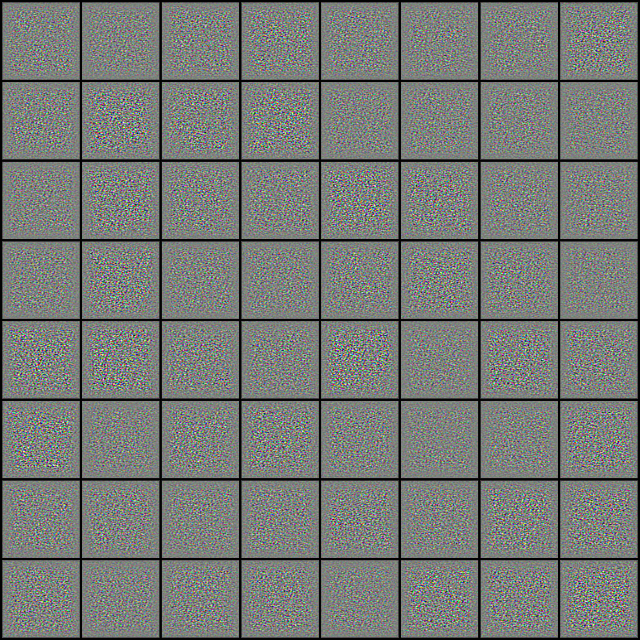
This pattern is drawn by a three.js fragment shader. Its source:

```glsl
varying vec2 vUv;

const float TILES = 8.0;
const float TILE_SIZE = 64.0;  // grains along one tile side
const float LINE_WIDTH = 2.0;  // in grains
const vec3 LINE_COLOR = vec3(0.012, 0.01, 0.012);
const vec3 BASE_COLOR = vec3(0.496, 0.510, 0.495);
const float TAU = 6.2831853;

vec2 hash2(vec2 cell, float seed) {
  vec3 h = fract(vec3(cell.xyx + seed * 17.3) * vec3(0.1031, 0.1030, 0.0973));
  h += dot(h, h.yzx + 33.33);
  return fract((h.xx + h.yz) * h.zy);
}

float cornerSlope(vec2 cell, vec2 offset, float seed) {
  float angle = TAU * hash2(cell + offset, seed).x;
  return dot(vec2(cos(angle), sin(angle)), -offset);
}

float gradientNoise(vec2 p, float seed) {
  vec2 cell = floor(p);
  vec2 f = p - cell;
  vec2 blend = f * f * f * (f * (f * 6.0 - 15.0) + 10.0);
  vec4 corners;
  for (int i = 0; i < 4; i++) {
    vec2 corner = vec2(mod(float(i), 2.0), floor(float(i) / 2.0));
    float angle = TAU * hash2(cell + corner, seed).x;
    float slope = dot(vec2(cos(angle), sin(angle)), f - corner);
    vec2 weight = mix(1.0 - blend, blend, corner);
    corners[i] = slope * weight.x * weight.y;
  }
  return dot(corners, vec4(1.0));
}

// Independent red, green and blue grain on a skewed lattice
vec3 colorGrain(vec2 p, float seed) {
  vec2 q = mat2(0.58, 0.21, -0.27, 0.74) * p;
  return vec3(gradientNoise(q, seed),
              gradientNoise(q + 31.7, seed + 1.0),
              gradientNoise(q + 67.2, seed + 2.0));
}

// Grain is strong inside a tile and fades toward its border
float grainStrength(vec2 p, vec2 tile, float inset) {
  float tileContrast = mix(0.68, 1.12, hash2(tile, 5.0).y);
  float fade = mix(0.28, 1.0, smoothstep(0.0, 12.0, inset));
  float patches = 1.0 + 0.5 * gradientNoise(p / 13.0, 9.0);
  float rows = 1.0 + 0.25 * cos(TAU * p.y / 4.0);
  return tileContrast * fade * patches * rows;
}

// Faint woven tint shared by all tiles
vec3 weave(vec2 local) {
  float rows = cos(TAU * local.y / 4.0);
  float columns = cos(TAU * local.x / 4.0);
  return vec3(0.018, -0.012, 0.012) * rows + 0.014 * rows * columns;
}

void main() {
  float pitch = TILE_SIZE + LINE_WIDTH;
  float scale = TILES * pitch + LINE_WIDTH;
  vec2 p = vUv * scale;

  // Tile cells meet at the middle of the lines
  vec2 grid = (p - 0.5 * LINE_WIDTH) / pitch;
  vec2 tile = floor(grid);
  vec2 local = (fract(grid) - 0.5) * pitch;
  float inset = 0.5 * TILE_SIZE - max(abs(local.x), abs(local.y));

  vec3 grain = colorGrain(p, 1.0);
  vec3 color = BASE_COLOR + 0.72 * grain * grainStrength(p, tile, inset);
  color += weave(local);

  // Dark grid with softened edges
  float soft = 0.5 * max(fwidth(p.x), fwidth(p.y));
  float inside = smoothstep(-soft, soft, inset);
  gl_FragColor = vec4(mix(LINE_COLOR, clamp(color, 0.0, 1.0), inside), 1.0);
}
```
